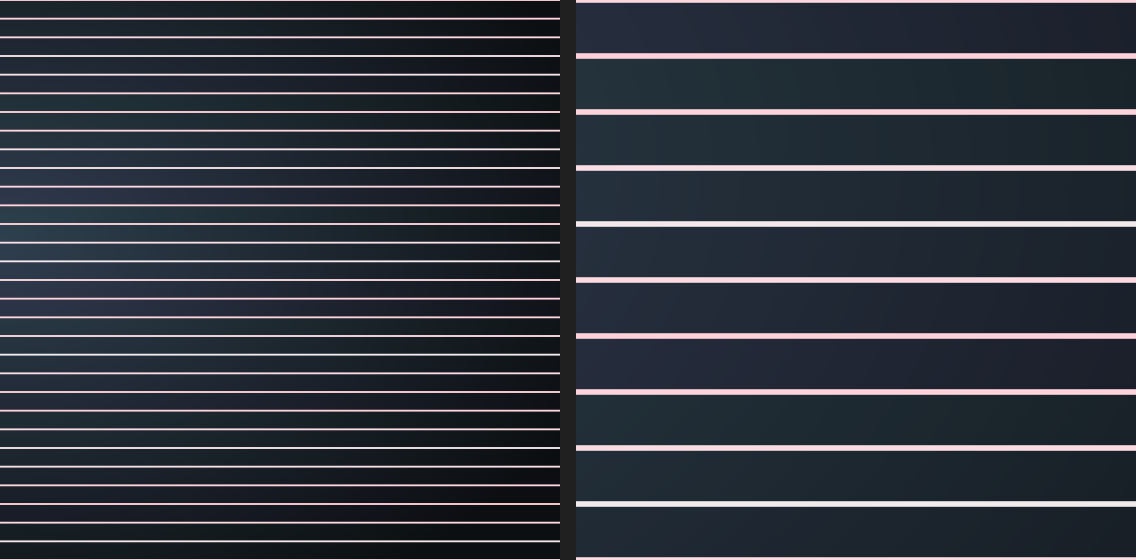
Left, the full canvas; right, a detail of the centre.
A Shadertoy shader for this pattern:

```glsl
// Thin pale horizontal rules over dark slate rows lit by a soft glow from the left.

const float ROWS = 30.0;                        // intervals down the canvas
const float LINE_WIDTH = 0.1;                   // share of one interval
const vec2  GLOW_CENTER = vec2(0.0, 0.57);
const vec2  GLOW_SCALE = vec2(1.0, 1.55);       // flattens the glow vertically
const float GLOW_REACH = 1.15;
const vec3  GLOW_COLOR = vec3(0.185, 0.245, 0.305);
const vec3  SHADE_COLOR = vec3(0.045, 0.056, 0.066);
const vec3  TEAL_TINT = vec3(0.95, 1.05, 0.99);
const vec3  VIOLET_TINT = vec3(1.05, 0.94, 1.04);
const float TINT_PERIOD = 5.65;                 // rows per teal-to-violet cycle
const float TINT_START = 5.0;
const vec3  LINE_PINK = vec3(1.0, 0.82, 0.85);
const vec3  LINE_WHITE = vec3(0.95, 0.92, 0.93);
const float LINE_PERIOD = 5.2;                  // lines per pink-to-white cycle
const float LINE_START = 0.8;
const float TAU = 6.2831853;

// Elliptical glow, tinted step by step from row to row.
vec3 rowColor(vec2 p, float row) {
    float falloff = length((p - GLOW_CENTER) * GLOW_SCALE) / GLOW_REACH;
    vec3 base = mix(GLOW_COLOR, SHADE_COLOR, clamp(falloff, 0.0, 1.0));
    float cycle = fract((row - TINT_START) / TINT_PERIOD + 0.02);
    return base * mix(TEAL_TINT, VIOLET_TINT, cycle);
}

// Pale rule colour drifting between pink and white.
vec3 lineColor(float index) {
    float pinkness = 0.5 + 0.5 * cos(TAU * (index - LINE_START) / LINE_PERIOD);
    return mix(LINE_WHITE, LINE_PINK, sqrt(pinkness));
}

void mainImage(out vec4 fragColor, in vec2 fragCoord) {
    vec2 p = fragCoord / iResolution.xy;
    float depth = (1.0 - p.y) * ROWS;           // rows counted from the top
    float pixel = ROWS / iResolution.y;

    // Distance to the nearest rule, filtered over one pixel
    float index = floor(depth + 0.5);
    float edge = 0.5 * LINE_WIDTH - abs(depth - index);
    float coverage = clamp(0.5 + edge / pixel, 0.0, 1.0);

    vec3 color = mix(rowColor(p, floor(depth)), lineColor(index), coverage);
    fragColor = vec4(color, 1.0);
}
```
